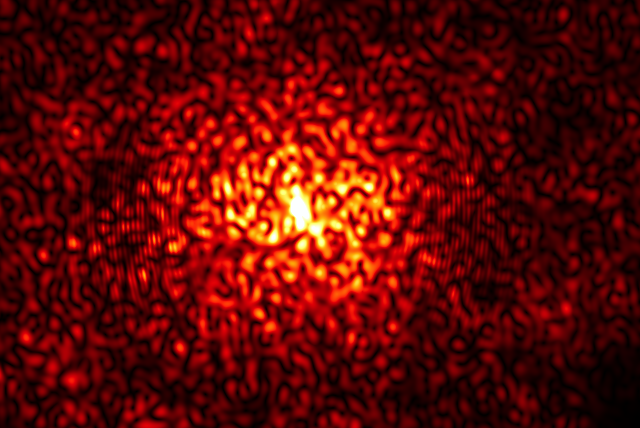
Give the GLSL for this background, as a WebGL 2 fragment shader.

```glsl
#version 300 es
precision highp float;
// Red laser speckle with a bright diffraction lattice, satellite orders and a white-hot core.

#define CORE vec2(0.697, 0.510)
#define STEP_A vec2(0.0611, 0.0078)
#define STEP_B vec2(-0.0254, -0.0518)
#define PERSPECTIVE 0.33
#define SPOT_SIZE 0.0125
#define SPOT_GAIN 1.35
#define LATTICE_RADIUS 0.31
#define WAVES 48
#define GRAIN 155.0
#define FRINGE_FREQ 540.0

uniform vec2 u_resolution;
out vec4 fragColor;

const float TAU = 6.2831853;
const vec2 SATELLITES[5] = vec2[5](
    vec2(1.129, 0.811), vec2(1.305, 0.277), vec2(0.160, 0.146),
    vec2(0.156, 0.697), vec2(0.621, 0.977));

vec3 hash3(vec2 p) {
    vec3 q = fract(vec3(p.xyx) * vec3(0.1031, 0.1030, 0.0973));
    q += dot(q, q.yxz + 33.33);
    return fract((q.xxy + q.yzz) * q.zyx);
}

float gauss(float x, float width) {
    return exp(-0.5 * x * x / (width * width));
}

float valueNoise(vec2 p) {
    vec2 i = floor(p), f = fract(p);
    f = f * f * (3.0 - 2.0 * f);
    return mix(mix(hash3(i).x, hash3(i + vec2(1, 0)).x, f.x),
               mix(hash3(i + vec2(0, 1)).x, hash3(i + vec2(1, 1)).x, f.x), f.y);
}

// Intensity of many random plane waves added together; its mean is one.
float speckle(vec2 p) {
    vec2 field = vec2(0.0);
    for (int i = 0; i < WAVES; i++) {
        vec3 h = hash3(vec2(float(i) + 3.7, float(i) * 1.7 + 11.3));
        float angle = TAU * h.y;
        vec2 k = GRAIN * sqrt(h.x) * vec2(cos(angle), sin(angle));
        float phase = dot(k, p) + TAU * h.z;
        field += vec2(cos(phase), sin(phase));
    }
    return dot(field, field) / float(WAVES);
}

// Soft spots on a skewed lattice that widens towards the bottom.
float latticeSpots(vec2 d) {
    vec2 q = d / (1.0 - PERSPECTIVE * d.y);
    mat2 basis = mat2(STEP_A, STEP_B);
    vec2 cell = floor(inverse(basis) * q + 0.5);
    float sum = 0.0;
    for (int j = -1; j <= 1; j++)
        for (int i = -1; i <= 1; i++) {
            vec2 id = cell + vec2(i, j);
            vec3 h = hash3(id + 57.0);
            vec2 offset = q - basis * id - (h.xy - 0.5) * 0.007;
            sum += mix(0.65, 1.1, h.z) * gauss(length(offset), SPOT_SIZE);
        }
    return sum;
}

// Black through red and orange to white.
vec3 heat(float t) {
    float red = 0.99 * min(t, 1.0);
    float green = clamp((t - 0.88) * 1.1, 0.0, 1.0);
    float blue = 0.03 * min(t, 1.0) + clamp((t - 1.5) * 1.3, 0.0, 0.97);
    return vec3(red, green, blue);
}

void main() {
    vec2 p = gl_FragCoord.xy / u_resolution.y;
    vec2 d = p - CORE;
    float r = length(d * vec2(0.92, 1.05));

    // Speckle envelope: wide haze, red halo, uneven patches and dark corners
    float haze = 0.19 + 0.13 * gauss(r, 0.45);
    haze *= (0.6 + 0.8 * valueNoise(p * 7.0)) * (1.0 - 0.25 * (d.x + d.y));
    haze *= smoothstep(0.0, 0.25, length(p - vec2(1.5, 0.0)));
    float envelope = haze + 0.72 * gauss(r, 0.185);
    float light = envelope * pow(speckle(p), 0.55);

    // Fine curved fringes on both flanks
    float flank = gauss(abs(d.x) - 0.38, 0.075) * gauss(d.y + 0.04, 0.11);
    light *= 1.0 + 0.4 * flank * sin(FRINGE_FREQ * length(d * vec2(1.0, 0.7)));

    // Lattice spots, strong in the middle and again in each satellite
    float gain = SPOT_GAIN * exp(-pow(r / LATTICE_RADIUS, 4.0));
    for (int i = 0; i < 5; i++)
        gain += 0.75 * gauss(length(p - SATELLITES[i]), 0.05);
    float spots = latticeSpots(d);
    light *= 1.0 - 0.65 * min(spots * gain, 1.0);
    light += spots * gain;

    // Tilted core with its warm glow
    vec2 axis = normalize(vec2(0.42, -0.9));
    vec2 local = vec2(dot(d, axis), dot(d, vec2(-axis.y, axis.x)));
    light += 0.22 * gauss(r, 0.09);
    light += 2.2 * exp(-0.5 * dot(local / vec2(0.024, 0.014), local / vec2(0.024, 0.014)));
    light += 0.5 * gauss(length(d - vec2(0.04, -0.05)), 0.02);

    fragColor = vec4(heat(light), 1.0);
}
```
